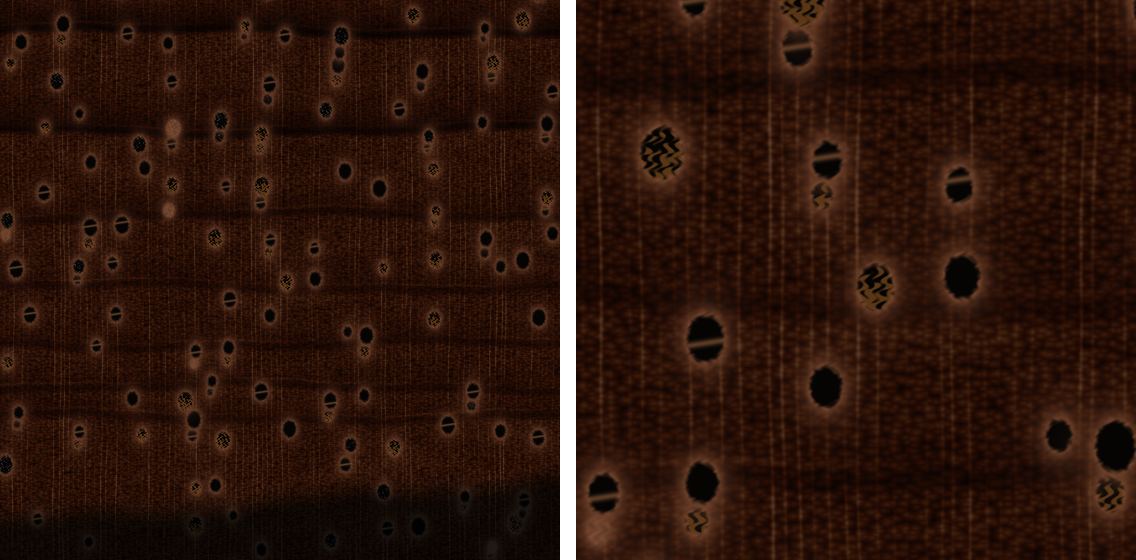
Left: the whole. Right: its middle third, enlarged.
Write a WebGL 2 fragment shader that draws this texture.

```glsl
#version 300 es
precision highp float;
// Cross-cut dark hardwood: fine vertical rays, wavy growth rings and scattered oval pores.

#define PORE_GRID 11.0
#define PORE_CHANCE 0.86
#define PORE_TWIN 0.28
#define PORE_MIN 0.0076
#define PORE_MAX 0.0136
#define RAY_COUNT 108.0
#define RAY_WIDTH 0.0013
#define RAY_GLOW 0.16
#define RING_COUNT 7
#define GRAIN_SCALE vec2(150.0, 250.0)
#define GRAIN_CONTRAST 0.16
#define BASE_TONE 0.148

uniform vec2 u_resolution;
out vec4 fragColor;

float hash(vec2 p) {
    vec3 q = fract(p.xyx * vec3(0.1031, 0.1030, 0.0973));
    q += dot(q, q.yzx + 33.33);
    return fract((q.x + q.y) * q.z);
}

vec2 hash2(vec2 p) { return vec2(hash(p + 17.3), hash(p + 71.9)); }

// Distance to the nearest jittered cell centre
float cellular(vec2 p) {
    vec2 cell = floor(p);
    float nearest = 2.0;
    for (int j = -1; j <= 1; j++)
        for (int i = -1; i <= 1; i++) {
            vec2 c = cell + vec2(i, j);
            nearest = min(nearest, length(c + hash2(c) - p) + 0.35 * hash(c + 7.7));
        }
    return nearest;
}

// Soft irregular patches from layered sines, about -1 to 1
float mottle(vec2 p) {
    float a = sin(p.x + 1.7 * sin(p.y * 0.8)) * sin(p.y * 1.1 + 1.3 * sin(p.x * 0.7));
    return 0.6 * a + 0.4 * sin(p.x * 2.3 - p.y * 0.9 + 2.0 * sin(p.y * 1.9));
}

// Brown ramp: deep tones are red, pale tones are duller
vec3 woodColor(float tone) {
    float pale = smoothstep(0.1, 0.33, tone);
    return tone * vec3(1.0, mix(0.3, 0.62, pale), mix(0.1, 0.43, pale * pale));
}

// Thin rays, each with its own offset and strength
float rays(vec2 uv, float px) {
    float x = uv.x + 0.0018 * sin(uv.y * 9.0 + uv.x * 7.0) + 0.0006 * sin(uv.y * 37.0 + uv.x * 50.0);
    float id = floor(x * RAY_COUNT);
    float h = hash(vec2(id, 5.0));
    float d = x - (id + 0.25 + 0.5 * hash(vec2(id, 9.0))) / RAY_COUNT;
    float w = max(RAY_WIDTH, 0.7 * px);
    float strength = mix(0.25, 1.0, h * h) * (0.75 + 0.25 * sin(uv.y * 23.0 + h * 40.0));
    return strength * exp(-d * d / (w * w));
}

// Growth rings: x darkens, y is the pale line beside the dark edge
vec2 rings(vec2 uv) {
    vec2 result = vec2(0.0);
    for (int i = 0; i < RING_COUNT; i++) {
        float k = float(i);
        float height = 0.945 - 0.19 * k + 0.0125 * k * k;
        height += 0.006 * sin(uv.x * 6.0 + k * 2.3) + 0.003 * sin(uv.x * 17.0 + k * 5.1)
                + 0.001 * sin(uv.x * 53.0 + k);
        float strength = mix(0.75, 0.4, smoothstep(0.5, 2.5, k));
        float d = uv.y - height;
        float band = smoothstep(-0.014, 0.0, d) * exp(-max(d, 0.0) / mix(0.003, 0.045, strength));
        float line = (d - 0.009) / 0.0024;
        result.x = max(result.x, strength * band);
        result.y += exp(-line * line) * (0.65 + 0.35 * sin(uv.x * 11.0 + k * 4.0));
    }
    return result;
}

// One oval pore with a pale rim, sometimes barred, resin-filled or closed
void drawPore(inout vec3 col, vec2 p, float radius, vec2 seed, float px) {
    vec2 q = p / vec2(radius, radius * 1.28);
    float d = (length(q) - 1.0) * radius;
    if (d > 0.035) return;
    float kind = hash(seed + 3.7);
    float patches = mottle(p * 420.0 + seed * 13.0);
    d += 0.0007 * patches;
    float out_d = max(d, 0.0);
    float rim = 0.62 * exp(-out_d / 0.0035) + 0.3 * exp(-out_d / 0.009);
    col = mix(col, vec3(0.43, 0.255, 0.165), rim * (1.0 + 0.3 * patches));
    float inside = 1.0 - smoothstep(-0.002 - px, 0.0003 + px, d);
    vec3 fill = vec3(0.018, 0.014, 0.011);
    if (kind < 0.06) {
        fill = vec3(0.45, 0.28, 0.19) * (0.95 + 0.15 * patches);
        inside *= 0.75;
    } else if (kind < 0.28) {
        float resin = smoothstep(-0.35, 0.45, patches - 0.5 * q.y);
        fill = mix(fill, vec3(0.43, 0.26, 0.1), 0.8 * resin);
    } else if (kind < 0.54) {
        float bar = (q.y - 0.7 * (hash(seed + 8.1) - 0.5) - 0.12 * q.x) * radius * 1.28;
        fill = mix(fill, vec3(0.36, 0.23, 0.14), exp(-bar * bar / 4e-6));
    } else if (kind < 0.7) {
        fill += vec3(0.15, 0.16, 0.14) * smoothstep(0.1, 0.8, patches);
    }
    col = mix(col, fill, inside);
}

void main() {
    vec2 uv = gl_FragCoord.xy / u_resolution;
    float px = 1.0 / u_resolution.y;

    // Wood ground
    float grain = 0.62 - cellular(uv * GRAIN_SCALE);
    float streak = 0.016 * mottle(uv * vec2(9.0, 33.0)) + 0.012 * mottle(uv * vec2(40.0, 110.0));
    vec2 ring = rings(uv);
    float tone = BASE_TONE + GRAIN_CONTRAST * grain + streak;
    tone += RAY_GLOW * rays(uv, px);
    tone = tone * (1.0 - ring.x) + 0.055 * ring.y;
    vec3 col = woodColor(max(tone, 0.02));

    // Scattered pores, some in vertical pairs
    vec2 cell = floor(uv * PORE_GRID);
    for (int j = -1; j <= 1; j++)
        for (int i = -1; i <= 1; i++) {
            vec2 c = cell + vec2(i, j);
            if (hash(c + 41.0) > PORE_CHANCE) continue;
            vec2 p = uv - (c + 0.1 + 0.8 * hash2(c)) / PORE_GRID;
            float radius = mix(PORE_MIN, PORE_MAX, hash(c + 23.0));
            if (hash(c + 59.0) < PORE_TWIN)
                drawPore(col, p + vec2(0.003, radius * 2.2), radius * 0.7, c + 101.0, px);
            drawPore(col, p, radius, c, px);
        }

    // Dark slanted zone along the lower edge
    float edge = 0.075 + 0.075 * uv.x + 0.006 * sin(uv.x * 13.0) + 0.003 * sin(uv.x * 41.0);
    float shade = 1.0 - smoothstep(edge - 0.035, edge + 0.025, uv.y);
    vec3 dim = col * vec3(0.3, 0.38, 0.45);
    fragColor = vec4(mix(col, dim, shade), 1.0);
}
```
